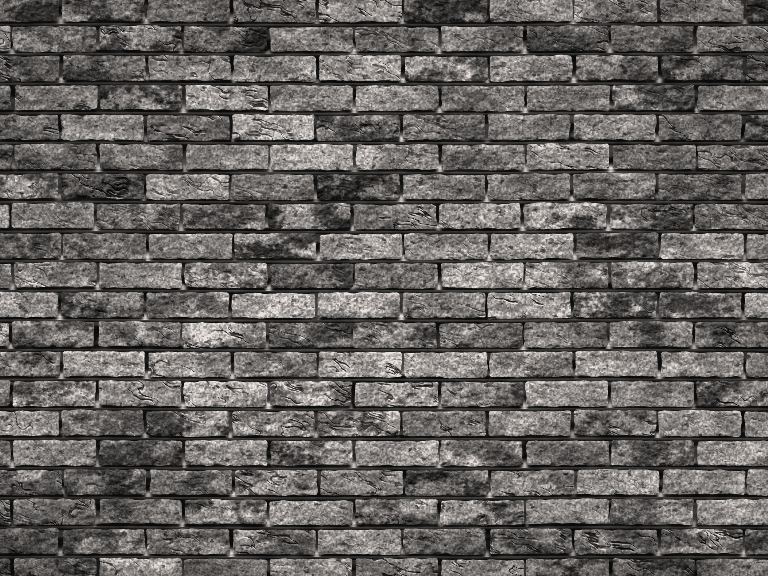
Reproduce this texture procedurally as a Shadertoy shader.

```glsl
// Weathered grey brick wall in running bond, lit from above.

const float ROWS = 19.47;         // courses over the canvas height
const float BRICK_LENGTH = 2.887; // brick pitch, in course heights

float hash(vec2 p) {
    vec3 q = fract(vec3(p.xyx) * 0.1031);
    q += dot(q, q.yzx + 33.33);
    return fract((q.x + q.y) * q.z);
}

float noise(vec2 p) {
    vec2 i = floor(p), f = fract(p);
    f = f * f * (3.0 - 2.0 * f);
    return mix(mix(hash(i), hash(i + vec2(1, 0)), f.x),
               mix(hash(i + vec2(0, 1)), hash(i + vec2(1, 1)), f.x), f.y);
}

float fbm(vec2 p) {
    float sum = 0.0, amp = 0.5;
    for (int i = 0; i < 4; i++) {
        sum += amp * noise(p);
        p = mat2(1.6, 1.2, -1.2, 1.6) * p + 7.3;
        amp *= 0.5;
    }
    return sum / 0.9375;
}

// Slanted, broken creases in the clay
float crease(vec2 p) {
    vec2 slant = vec2(p.x * 1.3 + p.y, p.y * 3.4 + p.x * 1.2);
    float line = abs(fbm(slant + 0.8 * noise(p * 3.0)) - 0.5);
    return (1.0 - smoothstep(0.0, 0.055, line)) * smoothstep(0.35, 0.6, noise(p * 2.2 + 31.0));
}

float relief(vec2 p, float wear) {
    return fbm(p * vec2(4.0, 6.0)) - 0.5 * wear * crease(p);
}

float roundBox(vec2 p, vec2 halfSize, float radius) {
    vec2 d = abs(p) - halfSize + radius;
    return length(max(d, 0.0)) + min(max(d.x, d.y), 0.0) - radius;
}

void mainImage(out vec4 fragColor, in vec2 fragCoord) {
    vec2 wall = fragCoord / iResolution.y * ROWS;
    float pixel = ROWS / iResolution.y;

    // Running bond with a small drift in each course
    float y = wall.y + 0.34 + 0.03 * (noise(vec2(wall.x * 0.3, 4.0)) - 0.5);
    float row = floor(y);
    float shift = mix(0.14, 0.715, mod(row, 2.0)) + 0.04 * (hash(vec2(row, 9.0)) - 0.5);
    float x = wall.x / BRICK_LENGTH - shift;
    vec2 id = vec2(floor(x), row) + 20.0;
    vec2 local = vec2((fract(x) - 0.5) * BRICK_LENGTH, fract(y) - 0.5);
    vec2 clay = local + 60.0 * vec2(hash(id), hash(id + 40.0));

    // Uneven brick outline
    vec2 jitter = vec2(hash(id + 3.0), hash(id + 5.0)) - 0.5;
    vec2 ragged = vec2(fbm(clay * 3.0), fbm(clay * 3.0 + 17.0)) - 0.5;
    vec2 halfSize = vec2(0.5 * BRICK_LENGTH - 0.05, 0.42) + 0.025 * jitter.yx;
    float edge = roundBox(local + 0.04 * jitter + 0.1 * ragged, halfSize, 0.08);
    float cover = 1.0 - smoothstep(-0.5 * pixel, 0.5 * pixel, edge);

    // Brick face: tone, soot, slopes facing the light, grain
    float wear = 0.15 + 0.85 * pow(hash(id + 11.0), 1.8);
    float soot = pow(hash(id + 23.0), 1.2);
    float slope = relief(clay, wear) - relief(clay + vec2(-0.02, 0.05), wear);
    float face = mix(0.42, 0.64, hash(id + 7.0));
    face += 0.4 * (fbm(clay * vec2(1.3, 2.0) + 3.0) - 0.5);
    float stain = fbm(clay * vec2(1.2, 2.0) + 50.0) + 0.4 * (fbm(clay * 8.0 + 9.0) - 0.5);
    face *= 1.0 - 0.68 * soot * smoothstep(0.36, 0.66, stain);
    face += 0.5 * slope;
    face *= 1.0 + 0.55 * (noise(clay * 22.0) - 0.5) + 0.3 * (noise(clay * 13.0 + 6.0) - 0.5);
    face *= 1.0 - 0.75 * wear * crease(clay);
    // Small ragged chips
    face *= 1.0 - 0.45 * smoothstep(0.68, 0.78, fbm(clay * vec2(4.5, 7.0) + 80.0));
    face += 0.1 * smoothstep(0.28, 0.4, local.y) - 0.06 * smoothstep(0.3, 0.42, -local.y);

    // Mortar: black under each brick, paler on the ledge and at the joints' feet
    float ledge = smoothstep(0.4, 0.49, local.y) + smoothstep(-0.47, -0.5, local.y);
    float mortar = 0.04 + 0.17 * min(ledge, 1.0) + 0.18 * (fbm(wall * vec2(2.0, 6.0)) - 0.45);
    float upright = step(abs(local.y), 0.4);
    mortar += 0.16 * upright * smoothstep(0.4, 0.7, noise(wall * vec2(2.0, 3.5) + 5.0));
    vec2 foot = vec2(abs(local.x) - 0.5 * BRICK_LENGTH, local.y + 0.42);
    float glow = exp(-dot(foot * foot, vec2(80.0, 35.0)));
    mortar += 0.65 * glow * smoothstep(0.2, 0.6, noise(wall * 3.0 + 12.0));

    // Broad falloff toward the borders
    vec2 c = fragCoord / iResolution.xy - 0.5;
    float light = 1.09 - 0.55 * dot(c, c) + 0.2 * (noise(wall * 0.25) - 0.5);
    float grey = clamp(mix(mortar, face, cover) * light, 0.04, 0.9);
    fragColor = vec4(grey * vec3(1.02, 0.99, 0.97), 1.0);
}
```
